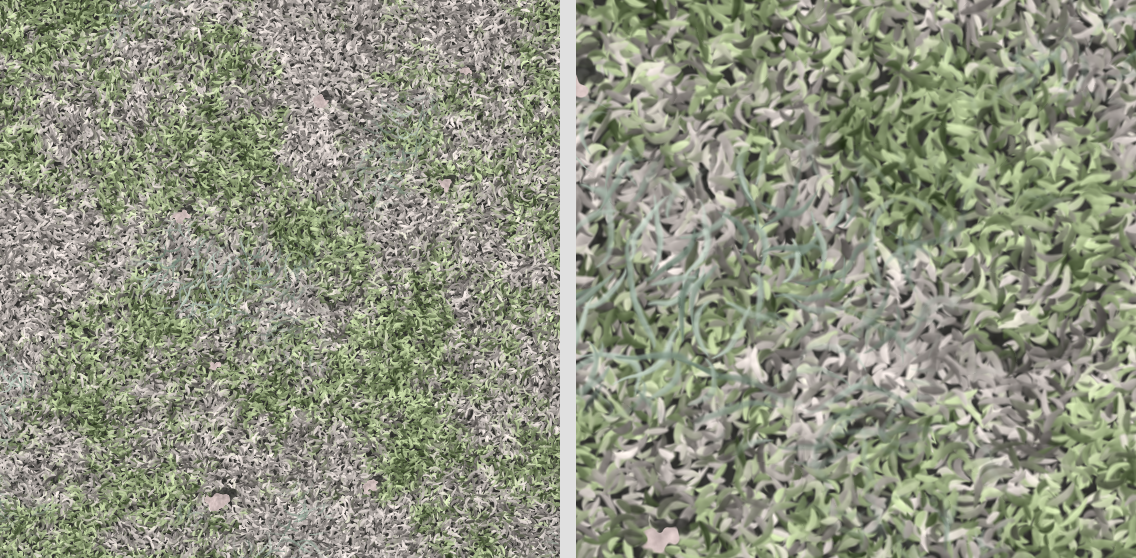
Left: the whole. Right: its middle third, enlarged.
Give the GLSL for this texture, as a WebGL 2 fragment shader.

```glsl
#version 300 es
precision highp float;
// Sunlit lawn seen from above: dry straw and green blades in soft patches.
// Layers of jittered cells each lay one short curved blade per cell; tufts of
// long pale blades and a few dead leaves with shadows are laid on top.
uniform vec2 u_resolution;
out vec4 fragColor;

const int TURF_LAYERS = 9;
const int TUFT_LAYERS = 3;
const float TURF_CELL = 0.0145;
const float TUFT_CELL = 0.036;
const float LEAF_CELL = 0.25;

const vec3 DRY_DARK = vec3(0.22, 0.21, 0.20);
const vec3 DRY_LIGHT = vec3(0.96, 0.92, 0.90);
const vec3 GREEN_DARK = vec3(0.14, 0.19, 0.09);
const vec3 GREEN_LIGHT = vec3(0.86, 0.93, 0.72);
const vec3 TUFT_DARK = vec3(0.24, 0.33, 0.27);
const vec3 TUFT_LIGHT = vec3(0.82, 0.88, 0.83);
const vec3 LEAF_COLOR = vec3(0.80, 0.73, 0.72);
const vec3 SHADOW = vec3(0.19, 0.19, 0.18);

vec3 hash3(vec2 cell, float seed) {
    uvec3 v = uvec3(ivec3(vec3(cell, seed) + 512.0));
    v = v * 1664525u + 1013904223u;
    v.x += v.y * v.z; v.y += v.z * v.x; v.z += v.x * v.y;
    v ^= v >> 16u;
    v.x += v.y * v.z; v.y += v.z * v.x; v.z += v.x * v.y;
    return vec3(v >> 8u) / 16777216.0;
}

float valueNoise(vec2 p, float seed) {
    vec2 i = floor(p), f = fract(p);
    f = f * f * (3.0 - 2.0 * f);
    float low = mix(hash3(i, seed).x, hash3(i + vec2(1, 0), seed).x, f.x);
    float high = mix(hash3(i + vec2(0, 1), seed).x, hash3(i + vec2(1, 1), seed).x, f.x);
    return mix(low, high, f.y);
}

float fbm(vec2 p, float seed) {
    float sum = 0.0, weight = 0.5;
    for (int i = 0; i < 4; i++) {
        sum += weight * valueNoise(p, seed + float(i));
        p = p * 2.03 + 7.3;
        weight *= 0.5;
    }
    return sum / 0.9375;
}

// Returns coverage in x and the signed position across the blade in y.
vec2 blade(vec2 d, float angle, float halfLength, float halfWidth, float bend, float soft) {
    float c = cos(angle), s = sin(angle);
    vec2 q = vec2(c * d.x + s * d.y, c * d.y - s * d.x);
    float t = q.x / halfLength;
    q.y += bend * halfLength * (t * t - 0.33);
    float width = halfWidth * (1.0 - 0.65 * t * t);
    float side = 1.0 - smoothstep(-soft, soft, abs(q.y) - width);
    float ends = 1.0 - smoothstep(-soft, soft, abs(q.x) - halfLength);
    return vec2(side * ends, clamp(q.y * sign(c) / halfWidth, -1.0, 1.0));
}

vec3 layTurf(vec3 color, vec2 p, float seed, float green, float light, float flow, float soft) {
    vec2 grid = p / TURF_CELL + seed * vec2(0.37, 0.61);
    vec2 home = floor(grid);
    for (int k = 0; k < 9; k++) {
        vec2 cell = home + vec2(k % 3 - 1, k / 3 - 1);
        vec3 place = hash3(cell, seed), look = hash3(cell, seed + 40.0);
        vec2 d = (grid - cell - place.xy) * TURF_CELL;
        float halfLength = mix(0.005, 0.012, look.x * look.x);
        float halfWidth = mix(0.0015, 0.0028, look.y);
        vec2 b = blade(d, flow + 2.6 * place.z, halfLength, halfWidth, look.z - 0.5, soft);
        vec3 tint = hash3(cell, seed + 80.0);
        float tone = light + 0.78 * (tint.x - 0.5) + 0.07 * b.y;
        float greenness = smoothstep(-0.22, 0.22, green + 0.55 * (tint.y - 0.5));
        vec3 dry = mix(DRY_DARK, DRY_LIGHT, tone);
        vec3 fresh = mix(GREEN_DARK, GREEN_LIGHT, tone);
        color = mix(color, mix(dry, fresh, greenness), b.x * 0.95);
    }
    return color;
}

vec3 layTuft(vec3 color, vec2 p, float seed, float density, float flow, float soft) {
    vec2 grid = p / TUFT_CELL + seed * 0.43;
    vec2 home = floor(grid);
    for (int k = 0; k < 9; k++) {
        vec2 cell = home + vec2(k % 3 - 1, k / 3 - 1);
        vec3 place = hash3(cell, seed), look = hash3(cell, seed + 40.0);
        vec2 d = (grid - cell - place.xy) * TUFT_CELL;
        vec2 b = blade(d, flow + 2.0 * place.z, mix(0.012, 0.028, look.x), 0.0019, look.y - 0.5, soft);
        vec3 tint = mix(TUFT_DARK, TUFT_LIGHT, 0.3 + 0.65 * look.z + 0.12 * b.y);
        color = mix(color, tint, b.x * density * 0.85);
    }
    return color;
}

float leafShape(vec2 d, float radius, float seed, float soft) {
    float ragged = valueNoise(d / radius * 2.2 + 9.0, seed) - 0.5;
    float edge = length(d * vec2(1.0, 1.25)) - radius * (0.8 + 0.9 * ragged);
    return 1.0 - smoothstep(-soft, soft, edge);
}

vec3 layLeaves(vec3 color, vec2 p, float soft) {
    vec2 cell = floor(p / LEAF_CELL);
    vec3 place = hash3(cell, 200.0), look = hash3(cell, 201.0);
    float present = step(look.x, 0.42);
    vec2 d = p - (cell + 0.2 + 0.6 * place.xy) * LEAF_CELL;
    float radius = mix(0.010, 0.021, look.y);
    float seed = 210.0 + floor(look.z * 50.0);
    float shade = leafShape(d - radius * vec2(0.6, 0.5), radius, seed, soft * 2.0);
    color = mix(color, SHADOW, present * shade * 0.8);
    vec3 leaf = LEAF_COLOR * (0.82 + 0.36 * fbm(p * 130.0, 220.0));
    return mix(color, leaf, present * leafShape(d, radius, seed, soft));
}

void main() {
    vec2 p = gl_FragCoord.xy / u_resolution.y;
    float soft = max(0.0013, 0.7 / u_resolution.y);

    // Broad patches steer the mix of green, the light and the lie of the blades.
    float green = 1.5 * (fbm(p * 7.0, 300.0) - 0.5) + 0.5 * (valueNoise(p * 36.0, 310.0) - 0.5) - 0.06;
    float clumps = valueNoise(p * 55.0, 320.0) - 0.5;
    float light = 0.57 + 0.28 * clumps - 0.10 * green;
    float flow = 5.0 * fbm(p * 9.0, 330.0);
    float tuft = smoothstep(0.60, 0.74, fbm(p * 4.0 + 3.0, 340.0));

    vec3 color = SHADOW;
    for (int i = 0; i < TURF_LAYERS; i++)
        color = layTurf(color, p, float(i + 1), green, light, flow, soft);
    for (int i = 0; i < TUFT_LAYERS; i++)
        color = layTuft(color, p, float(i + 150), tuft, flow, soft);
    color = layLeaves(color, p, soft);

    // Fine grain between the blades.
    color += 0.07 * (valueNoise(p * 330.0, 350.0) - 0.5);
    fragColor = vec4(clamp(color, 0.0, 1.0), 1.0);
}
```
